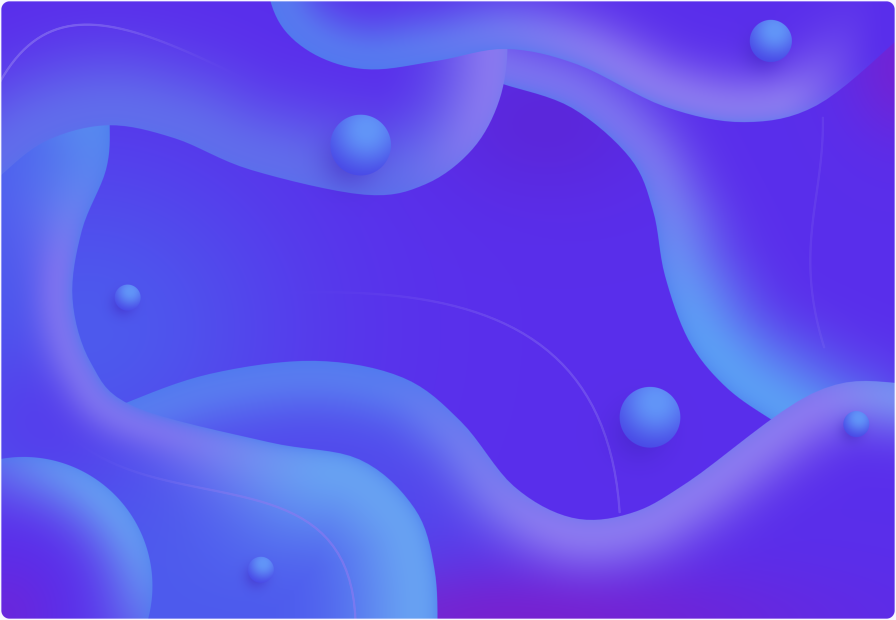
A Shadertoy shader for this background:

```glsl
#define CANVAS vec2(144.6, 100.)
#define VIOLET vec3(.35, .18, .92)
#define INDIGO vec3(.30, .35, .93)
#define AZURE vec3(.41, .64, .95)
#define LILAC vec3(.55, .47, .94)
#define MAGENTA vec3(.48, .12, .80)
#define RIM_BLUE vec3(.29, .48, .93)
#define PAPER vec3(.97, .97, 1.)
#define CORNER_RADIUS 1.3
#define LINE_WIDTH .16
#define GLOW_DEPTH 1.8

// Spline knots; the filled side lies to the left of the direction of travel
const vec2 RIGHT[] = vec2[](
  vec2(64,96), vec2(71.6,91.5), vec2(75.3,88.3), vec2(81.3,86.4), vec2(92.3,82.6),
  vec2(101.7,74.5), vec2(105.4,66), vec2(107.3,55.6), vec2(111.1,45.2), vec2(116.7,38),
  vec2(123.9,32.7), vec2(133.7,27.2), vec2(143,24.4));
const vec2 TOP[] = vec2[](
  vec2(42.4,111), vec2(43.1,102), vec2(45.8,95.3), vec2(51.8,90.7), vec2(59.9,88.8),
  vec2(70.6,90.2), vec2(81.7,92.1), vec2(93.2,89.6), vec2(107.3,82.8), vec2(120.1,80.3),
  vec2(131.8,83), vec2(144.6,93.4), vec2(151,100));
const vec2 UPPER[] = vec2[](
  vec2(-15,51), vec2(-5.6,66), vec2(0,71.6), vec2(7.5,77.3), vec2(17.5,79.8),
  vec2(28.2,77.7), vec2(40.5,72.6), vec2(58.8,68.6), vec2(68.7,70.3),
  vec2(76.3,76), vec2(80.6,83.9), vec2(81.9,92.8), vec2(80.6,100));
const vec2 LEFT[] = vec2[](
  vec2(70.1,-17), vec2(70.6,-3), vec2(70.1,8.3), vec2(66.9,18), vec2(58,25.9),
  vec2(43.3,28.7), vec2(21.7,34.4), vec2(14.7,41.4), vec2(11.7,51.8),
  vec2(13.2,62.8), vec2(17.1,72.6), vec2(17.7,80.2), vec2(17,88.7));
const vec2 LOWER[] = vec2[](
  vec2(162,33.8), vec2(145,38.2), vec2(131,36.5), vec2(111.1,22.3), vec2(101.7,17.2),
  vec2(92.3,16.5), vec2(82.9,21.6), vec2(74.4,32), vec2(65,39.1),
  vec2(50.8,41.8), vec2(33.9,39.7), vec2(19.8,34.8), vec2(9.4,30));
// Centre and radius
const vec3 SPHERES[] = vec3[](
  vec3(58.2,76.6,4.9), vec3(124.4,93.4,3.4), vec3(104.9,32.7,4.9),
  vec3(138.2,31.6,2.1), vec3(20.6,52,2.1), vec3(42.1,8.1,2.1));

vec2 p;    // canvas position
float aa;  // edge softness
vec3 col;

float across(float a, float b) { return smoothstep(a, b, p.x); }

float spot(vec2 centre, vec2 size) {
  vec2 q = (p - centre) / size;
  return exp(-dot(q, q));
}

// Keeps the nearest squared distance and side along a cubic Bezier
void nearBezier(vec2 a, vec2 b, vec2 c, vec2 d, int steps, inout vec2 best) {
  vec2 from = a;
  for (int i = 1; i <= steps; i++) {
    float t = float(i) / float(steps), s = 1. - t;
    vec2 to = s*s*s*a + 3.*s*t*(s*b + t*c) + t*t*t*d;
    vec2 e = to - from, q = p - from;
    vec2 gap = q - e * clamp(dot(q, e) / dot(e, e), 0., 1.);
    float dist = dot(gap, gap);
    if (dist < best.x) best = vec2(dist, e.x*q.y - e.y*q.x);
    from = to;
  }
}

// Signed distance to a Catmull-Rom spline
float wave(vec2 k[13]) {
  vec2 best = vec2(1e9, 1.);
  for (int i = 1; i < 11; i++)
    nearBezier(k[i], k[i] + (k[i+1] - k[i-1]) / 6.,
      k[i+1] - (k[i+2] - k[i]) / 6., k[i+1], 8, best);
  return sign(best.y) * sqrt(best.x);
}

void hairline(vec2 a, vec2 b, vec2 c, vec2 d, float alpha) {
  vec2 best = vec2(1e9, 1.);
  nearBezier(a, b, c, d, 40, best);
  float ink = smoothstep(LINE_WIDTH + aa, LINE_WIDTH - aa * .5, sqrt(best.x));
  col = mix(col, LILAC, alpha * ink);
}

// Body with a glow just inside its edge, and a blue rim
void layer(float d, vec3 base, vec3 glow, float width, float rim) {
  float depth = max(d - GLOW_DEPTH, 0.) / width;
  vec3 body = mix(base, glow, exp(-depth * depth));
  body = mix(body, RIM_BLUE, rim * exp(-max(d, 0.) / 1.3));
  col = mix(col, body, smoothstep(-aa, aa, d));
}

void mainImage(out vec4 fragColor, in vec2 fragCoord) {
  p = fragCoord / iResolution.xy * CANVAS;
  aa = .7 * CANVAS.y / iResolution.y;

  // Backdrop
  col = mix(VIOLET, INDIGO, spot(vec2(14,47), vec2(34,30)));
  col = mix(col, vec3(.36,.14,.83), .7 * spot(vec2(88,80), vec2(17,12)));
  hairline(vec2(45,52.7), vec2(75,54), vec2(98,48), vec2(100,17.4), .4 * across(45., 95.));

  // Right wave
  float low = smoothstep(80., 42., p.y);
  vec3 base = mix(VIOLET, MAGENTA, .7 * spot(vec2(146,89), vec2(9,11)));
  vec3 glow = mix(mix(LILAC, INDIGO, .25), vec3(.36,.62,.96), low);
  layer(wave(RIGHT), base, glow, mix(7., 11., low), .55);
  hairline(vec2(132.8,81), vec2(133,68), vec2(128,60), vec2(133,44), .18);

  // Lower wave
  float along = across(58., 92.);
  base = mix(mix(INDIGO, VIOLET, .35 + .65 * along), MAGENTA, .85 * spot(vec2(82,0), vec2(45,9)));
  glow = mix(mix(INDIGO, AZURE, .45), LILAC, along);
  glow = mix(glow, AZURE, .5 * across(130., 146.));
  layer(wave(LOWER), base, glow, 6.8, mix(.6, .25, along));

  // Left wave
  float ends = smoothstep(14., 44., length(p - vec2(15,42)));
  base = mix(INDIGO, VIOLET, .6 * spot(vec2(8,32), vec2(18,14)));
  glow = mix(mix(LILAC, INDIGO, .2), AZURE, ends);
  glow = mix(glow, RIM_BLUE, .6 * smoothstep(55., 76., p.y));
  layer(wave(LEFT), base, glow, mix(4.5, 13., ends), .6);
  hairline(vec2(10,31), vec2(25,15), vec2(57,28), vec2(57.4,-1), .6 * across(10., 50.));

  // Upper waves
  glow = mix(vec3(.38,.42,.92), LILAC, across(62., 82.));
  layer(wave(UPPER), VIOLET, glow, 10.5, .25);
  hairline(vec2(0,86.8), vec2(8,101), vec2(20,97), vec2(40,87), .6 * across(40., 10.));
  glow = mix(mix(INDIGO, AZURE, .4), LILAC, across(58., 105.));
  glow = mix(glow, VIOLET, across(125., 143.));
  layer(wave(TOP), VIOLET, glow, 6.5, .5 * across(145., 120.));

  // Corner disc
  vec2 disc = p - vec2(3.8,5.5);
  base = mix(VIOLET, MAGENTA, .5 * spot(vec2(0), vec2(9)));
  glow = mix(VIOLET, AZURE, smoothstep(-4., 24., dot(disc, vec2(.75,.66))));
  layer(20.8 - length(disc), base, glow, 9., .5);

  // Spheres with soft shadows
  for (int i = 0; i < 6; i++) {
    vec3 s = SPHERES[i];
    vec2 q = (p - s.xy) / s.z;
    col = mix(col, vec3(.25,.14,.74), .5 * spot(s.xy - s.z * vec2(.35,.5), vec2(.9 * s.z)));
    vec3 ball = mix(vec3(.38,.58,.97), vec3(.28,.27,.9),
      smoothstep(.1, 1.8, length(q - vec2(.2,.5))));
    col = mix(col, ball, smoothstep(aa, -aa, (length(q) - 1.) * s.z));
  }

  // Rounded frame
  vec2 corner = abs(p - .5 * CANVAS) - .5 * CANVAS + CORNER_RADIUS + .22;
  float frame = length(max(corner, 0.)) - CORNER_RADIUS;
  fragColor = vec4(mix(col, PAPER, smoothstep(-aa, aa, frame)), 1.);
}
```
